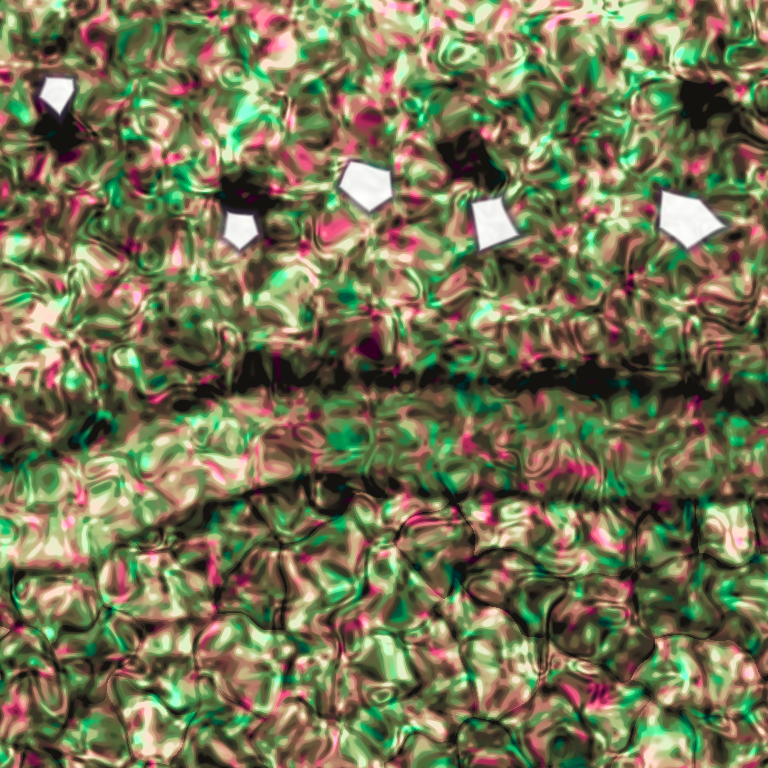
Reproduce this texture procedurally as a WebGL 1 fragment shader.

```glsl
precision highp float;
// Thin section of a fine carbonate rock in polarised light: a wormy mosaic of
// tiny grains, two dark seams around a pale lens, coarse grains below them.
// Layered noise sums to one tone value, which a colour ramp then paints.
uniform vec2 u_resolution;

#define GRAIN_FREQ 62.0
#define WORM_FREQ 30.0
#define CLUSTER_FREQ 17.0
#define COARSE_FREQ 11.0
#define TONE_SHIFT 0.10
#define TINT 0.15
#define WHITE_GRAINS 5
#define BLACK_GRAINS 4

float hash(vec2 p) {
  vec3 q = fract(p.xyx * vec3(0.1031, 0.1030, 0.0973));
  q += dot(q, q.yzx + 33.33);
  return fract((q.x + q.y) * q.z);
}

vec2 hash2(vec2 p) {
  return vec2(hash(p), hash(p + 71.7));
}

// Value noise, rescaled to zero mean and about unit deviation
float noise(vec2 p) {
  vec2 i = floor(p), f = fract(p);
  f = f * f * (3.0 - 2.0 * f);
  float low = mix(hash(i), hash(i + vec2(1.0, 0.0)), f.x);
  float high = mix(hash(i + vec2(0.0, 1.0)), hash(i + 1.0), f.x);
  return (mix(low, high, f.y) - 0.5) * 4.6;
}

// Voronoi cells: x = gap to the border, y = random value of the cell
vec2 cells(vec2 p) {
  vec2 base = floor(p);
  float near = 9.0, next = 9.0, id = 0.0;
  for (int j = -1; j <= 1; j++) {
    for (int i = -1; i <= 1; i++) {
      vec2 c = base + vec2(float(i), float(j));
      float d = length(c + 0.1 + 0.8 * hash2(c + 5.0) - p);
      if (d < near) {
        next = near;
        near = d;
        id = hash(c + 19.0);
      } else {
        next = min(next, d);
      }
    }
  }
  return vec2(next - near, id);
}

// Signed distance to an irregular convex grain
float grain(vec2 d, float radius, float seed) {
  float dist = -1.0;
  for (int k = 0; k < 5; k++) {
    float n = float(k);
    float a = 1.2566 * (n + 0.7 * hash(vec2(seed, n)));
    float reach = radius * (0.75 + 0.5 * hash(vec2(n, seed + 3.0)));
    dist = max(dist, dot(d, vec2(cos(a), sin(a))) - reach);
  }
  return dist;
}

// Dark through olive, tan or green, to cream
vec3 ramp(float z, float green) {
  vec3 mid = mix(vec3(0.66, 0.53, 0.40), vec3(0.43, 0.53, 0.33), green);
  vec3 c = mix(vec3(0.08, 0.07, 0.06), vec3(0.23, 0.21, 0.15), smoothstep(-2.3, -1.3, z));
  c = mix(c, vec3(0.40, 0.36, 0.23), smoothstep(-1.2, -0.4, z));
  c = mix(c, mid, smoothstep(-0.3, 0.3, z));
  c = mix(c, vec3(0.74, 0.74, 0.51), smoothstep(0.45, 1.0, z));
  return mix(c, vec3(0.93, 0.92, 0.79), smoothstep(1.1, 1.7, z));
}

void main() {
  vec2 p = gl_FragCoord.xy / u_resolution;
  vec2 warp = vec2(noise(p * 26.0), noise(p * 26.0 + 40.0));
  vec2 q = p + 0.005 * warp;

  // Seams and the regions they divide
  float wobble = 0.006 * noise(p * 9.0 + 3.0) + 0.003 * noise(p * 30.0);
  float upper = 0.395 + 0.12 * smoothstep(-0.05, 0.48, p.x) - 0.035 * smoothstep(0.5, 1.0, p.x) + wobble;
  float lower = 0.235 + 0.135 * smoothstep(-0.05, 0.42, p.x) - 0.035 * smoothstep(0.42, 0.9, p.x) - wobble;
  float above = smoothstep(-0.01, 0.01, p.y - upper);
  float below = 1.0 - smoothstep(-0.01, 0.01, p.y - lower);
  float band = (1.0 - above) * (1.0 - below);
  float lens = band * (1.0 - smoothstep(0.35, 0.39, p.x + 2.0 * wobble));

  // Fine grains with curling interference fringes
  float worms = cos(4.2 * noise(q * WORM_FREQ + 11.0));
  float fine = 0.55 * noise(q * GRAIN_FREQ) + 0.35 * noise(q * GRAIN_FREQ * 1.9 + 7.0) + 0.5 * worms;
  float z = TONE_SHIFT + fine * mix(1.0, 0.72, band);
  z += above * (0.38 * noise(q * CLUSTER_FREQ) + 0.28 * noise(p * 5.0 + 2.0));

  // Coarse grains with dark outlines
  vec2 coarse = cells((p + 0.009 * warp) * COARSE_FREQ);
  float outline = 1.0 - smoothstep(0.02, 0.16, coarse.x);
  z += below * (1.5 * (coarse.y - 0.5) - 1.1 * outline);
  z += 0.75 * lens - 0.4 * (band - lens);

  // Dark seams with a soft shadow
  float toUpper = p.y - upper, toLower = p.y - lower;
  z -= 1.7 * exp(-pow(toUpper / 0.014, 2.0)) + 0.7 * exp(-pow((toUpper - 0.02) / 0.04, 2.0));
  z -= 1.7 * exp(-pow(toLower / 0.010, 2.0));

  // Opaque grains
  for (int i = 0; i < BLACK_GRAINS; i++) {
    float n = float(i);
    vec2 at = vec2((n + 0.2 + 0.6 * hash(vec2(n, 8.0))) / float(BLACK_GRAINS), 0.64 + 0.24 * hash(vec2(n, 15.0)));
    z -= 3.0 * (1.0 - smoothstep(-0.012, 0.014, grain(q - at, 0.03, n + 30.0)));
  }

  // Green, pink and teal tints
  float hue = 0.75 * noise(q * 44.0 + 23.0) + 0.5 * noise(q * 85.0 + 61.0);
  vec3 color = ramp(z, smoothstep(-0.4, 0.4, hue));
  color += TINT * hue * vec3(-0.55, 0.30, -0.10) * smoothstep(-2.2, -0.2, z);
  color += vec3(-0.22, 0.10, 0.10) * smoothstep(1.2, 1.9, hue);
  color += vec3(0.12, -0.10, 0.08) * smoothstep(1.2, 1.9, -hue);

  // Clear bright grains with a thin violet rim
  for (int i = 0; i < WHITE_GRAINS; i++) {
    float n = float(i);
    vec2 at = vec2((n + 0.2 + 0.6 * hash(vec2(n, 44.0))) / float(WHITE_GRAINS), 0.68 + 0.25 * hash(vec2(n, 52.0)));
    float d = grain(p + 0.002 * warp - at, 0.017 + 0.016 * hash(vec2(n, 63.0)), n + 80.0);
    color = mix(color, vec3(0.27, 0.20, 0.32), 0.6 * (1.0 - smoothstep(0.002, 0.012, d)));
    vec3 clear = mix(vec3(0.96, 0.96, 0.95), vec3(0.72, 0.82, 0.80), step(0.7, hash(vec2(n, 77.0))));
    color = mix(color, clear + 0.02 * fine, 1.0 - smoothstep(-0.003, 0.003, d));
  }
  gl_FragColor = vec4(clamp(color, 0.0, 1.0), 1.0);
}
```
